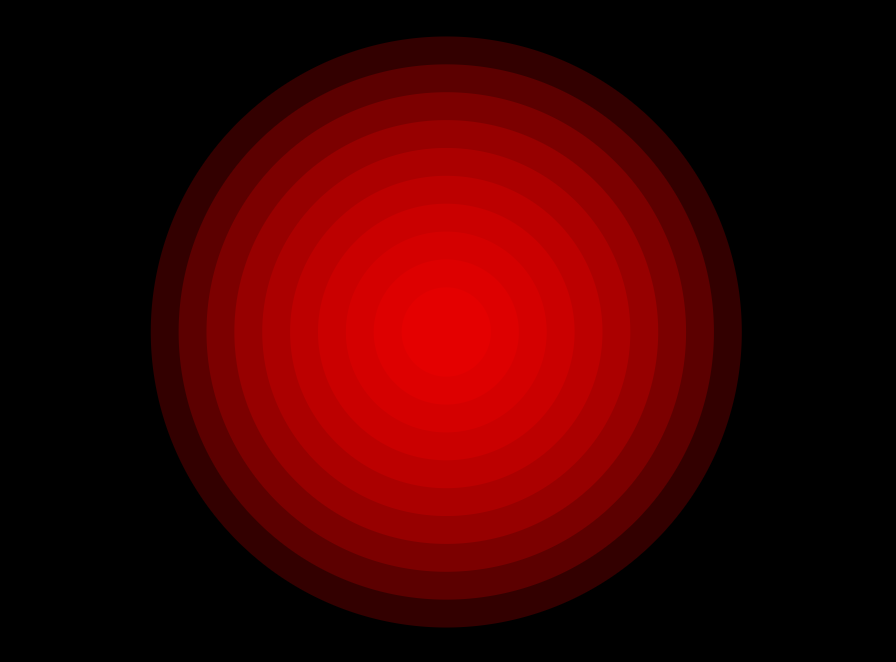
Give the GLSL for this background, as a Shadertoy shader.

```glsl
// A red glow on black, built from ten concentric translucent discs.
// Each disc covers a fifth of what remains, so the bands step up
// quickly at the rim and flatten towards the bright core.

// Smooth coverage of a disc, one pixel wide at its edge
float disc(float dist, float radius, float pixel) {
    return clamp((radius - dist) / pixel + 0.5, 0.0, 1.0);
}

void mainImage(out vec4 fragColor, in vec2 fragCoord) {
    // Centred coordinates, in units of the canvas height
    float pixel = 1.0 / iResolution.y;
    vec2 p = (fragCoord - 0.5 * iResolution.xy) * pixel;
    float dist = length(p - vec2(-0.0026, -0.0015));

    // Layer the discs from the rim inwards
    vec3 color = vec3(0.0);
    for (int i = 0; i < 10; i++) {
        float radius = 0.4464 - 0.0421 * float(i);
        color = mix(color, vec3(1.0, 0.0, 0.0), 0.2 * disc(dist, radius, pixel));
    }

    fragColor = vec4(color, 1.0);
}
```
